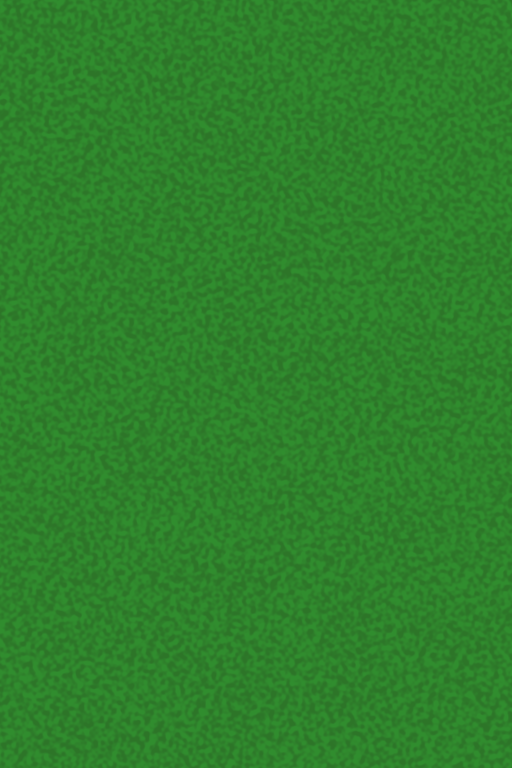
Reproduce this texture procedurally as a WebGL 1 fragment shader.

```glsl
precision highp float;

uniform vec2 u_resolution;

const vec3 DARK_GREEN = vec3(0.175, 0.458, 0.158);
const vec3 LIGHT_GREEN = vec3(0.190, 0.553, 0.181);
const float GRAIN_FREQUENCY = 112.0;   // grain cells per canvas height
const float PATCH_FREQUENCY = 14.0;    // broad, faint clumping
const float EDGE_SOFTNESS = 0.40;

float hash(vec2 cell) {
    vec3 p = fract(vec3(cell.xyx) * vec3(0.1031, 0.1030, 0.0973));
    p += dot(p, p.yzx + 33.33);
    return fract((p.x + p.y) * p.z);
}

vec2 gradient(vec2 cell) {
    float angle = 6.2832 * hash(cell);
    return vec2(cos(angle), sin(angle));
}

float cornerValue(vec2 cell, vec2 local, vec2 corner) {
    return dot(gradient(cell + corner), local - corner);
}

float gradientNoise(vec2 p) {
    vec2 cell = floor(p);
    vec2 f = fract(p);
    vec2 w = f * f * f * (f * (f * 6.0 - 15.0) + 10.0);
    float low = mix(cornerValue(cell, f, vec2(0.0, 0.0)),
                    cornerValue(cell, f, vec2(1.0, 0.0)), w.x);
    float high = mix(cornerValue(cell, f, vec2(0.0, 1.0)),
                     cornerValue(cell, f, vec2(1.0, 1.0)), w.x);
    return mix(low, high, w.y);
}

vec2 rotate(vec2 p, float angle) {
    float c = cos(angle);
    float s = sin(angle);
    return vec2(c * p.x - s * p.y, s * p.x + c * p.y);
}

// Two rotated layers hide the lattice of each single one
float grain(vec2 p, float frequency) {
    float coarse = gradientNoise(rotate(p, 0.45) * frequency + 211.3);
    float fine = gradientNoise(rotate(p, -0.70) * frequency * 1.43 + 307.7);
    return 0.78 * coarse + 0.64 * fine;
}

vec3 turf(float height, float softness) {
    return mix(DARK_GREEN, LIGHT_GREEN, smoothstep(-softness, softness, height));
}

void main() {
    vec2 p = gl_FragCoord.xy / u_resolution.y;
    float clumps = 0.12 * gradientNoise(p * PATCH_FREQUENCY + 53.1);
    float height = grain(p, GRAIN_FREQUENCY) + clumps + 0.015;
    gl_FragColor = vec4(turf(height, EDGE_SOFTNESS), 1.0);
}
```
